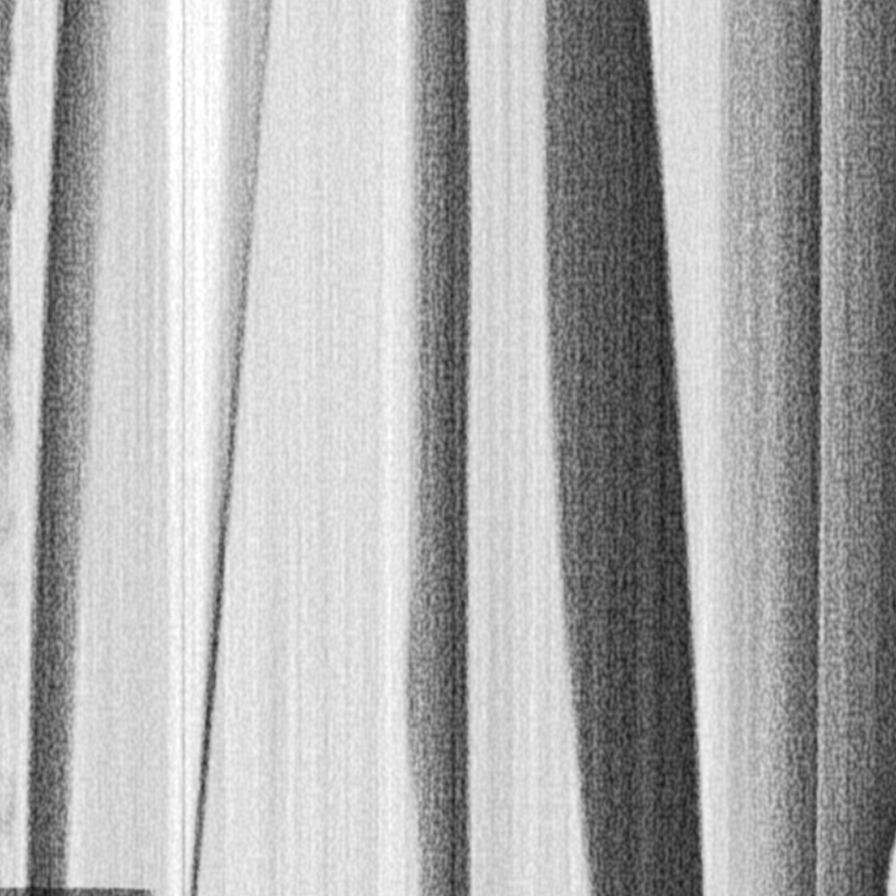
This texture is drawn by a Shadertoy shader. Its source:

```glsl
// Grey draped cloth: pale panels crossed by long, leaning vertical folds.
// Each fold is a band between two curved edges with a tone ramp across it;
// gradient noise adds vertical threads and a fine woven grain on top.

const float PANEL_TONE = 0.865;
const float THREAD_FREQ = 105.0;
const float FINE_THREAD_FREQ = 210.0;
const vec2 GRAIN_FREQ = vec2(210.0, 165.0);
const vec2 THREAD_GAIN = vec2(0.07, 0.13);  // on light cloth, on dark cloth
const vec2 GRAIN_GAIN = vec2(0.075, 0.23);  // on light cloth, on dark cloth

vec2 gradientAt(vec2 cell) {
    vec3 q = fract(cell.xyx * vec3(0.1031, 0.1030, 0.0973));
    q += dot(q, q.yzx + 33.33);
    float angle = 6.2832 * fract((q.x + q.y) * q.z);
    return vec2(cos(angle), sin(angle));
}

float gradientNoise(vec2 p) {
    vec2 i = floor(p), f = p - i;
    vec2 u = f * f * f * (f * (f * 6.0 - 15.0) + 10.0);
    vec2 e = vec2(1.0, 0.0);
    float low = mix(dot(gradientAt(i), f), dot(gradientAt(i + e.xy), f - e.xy), u.x);
    float high = mix(dot(gradientAt(i + e.yx), f - e.yx),
                     dot(gradientAt(i + e.xx), f - e.xx), u.x);
    return mix(low, high, u.y);
}

// Smooth curve through positions given at the top, middle and bottom
float path(vec3 e, float t) {
    return e.x * (1.0 - t) * (1.0 - 2.0 * t) + 4.0 * e.y * t * (1.0 - t) + e.z * t * (2.0 * t - 1.0);
}

float edge(float at, float softness, float x) {
    return smoothstep(at - softness, at + softness, x);
}

float line(float x, float at, float width) {
    float d = (x - at) / width;
    return exp(-d * d);
}

// Lays a fold over the cloth; tones run from its left to its right side
float fold(float cloth, float x, float l, float r, vec2 soft, vec2 tones, float bend) {
    float across = clamp((x - l) / max(r - l, 0.001), 0.0, 1.0);
    float shade = mix(tones.x, tones.y, pow(across, bend));
    float mask = edge(l, soft.x, x) * (1.0 - edge(r, soft.y, x));
    return mix(cloth, shade, mask);
}

float panels(float x, float t) {
    float tone = PANEL_TONE + 0.02 * gradientNoise(vec2(x * 14.0, t * 1.5 + 0.4));
    float glow = edge(0.188, 0.006, x) * (1.0 - edge(0.262 - 0.04 * t, 0.012, x));
    tone += 0.10 * glow * (1.0 - 0.4 * t);
    tone -= 0.035 * edge(0.10, 0.02, x) * (1.0 - edge(0.184, 0.006, x));
    tone -= 0.04 * line(x, 0.565, 0.035);
    tone -= 0.13 * line(x, 0.205, 0.0022);
    return tone + 0.05 * line(x, 0.44, 0.015);
}

float folds(float x, float t) {
    float c = panels(x, t);
    // Narrow dark fold on the left
    c = fold(c, x, path(vec3(0.068, 0.044, 0.031), t), path(vec3(0.132, 0.097, 0.073), t),
             vec2(0.007, 0.008), vec2(0.25, mix(0.80, 0.50, t)), 0.8);
    // Pale crease that tapers to a thin dark line
    float creaseRight = path(vec3(0.303, 0.261, 0.219), t);
    c = fold(c, x, path(vec3(0.252, 0.237, 0.212), t), creaseRight,
             vec2(0.009, 0.005), vec2(0.84, mix(0.72, 0.60, t)), 0.8);
    c -= mix(0.06, 0.34, smoothstep(0.1, 0.8, t)) * line(x, creaseRight - 0.003, 0.0045);
    // Central fold
    c = fold(c, x, path(vec3(0.463, 0.463, 0.468), t) - 0.012 * line(t, 0.77, 0.12),
             path(vec3(0.521, 0.521, 0.524), t) + 0.004 * line(t, 0.27, 0.2),
             vec2(mix(0.016, 0.006, t), 0.005), vec2(0.66, 0.31), 0.7);
    c -= 0.09 * line(x, 0.506, 0.003);
    // Broad dark fold
    c = fold(c, x, path(vec3(0.606, 0.619, 0.660), t), path(vec3(0.722, 0.760, 0.785), t),
             vec2(0.008, 0.006), vec2(mix(0.56, 0.44, t), 0.235), 0.58);
    // Soft ramp ending in a dark ridge
    c = fold(c, x, path(vec3(0.810, 0.805, 0.812), t), path(vec3(0.917, 0.916, 0.911), t),
             vec2(0.014, 0.005), vec2(mix(0.66, 0.80, t), 0.27), 1.9);
    c += 0.10 * line(x, 0.862, 0.010) * (1.0 - t);
    // Right-hand fold running off the canvas
    c = fold(c, x, path(vec3(0.919, 0.918, 0.913), t), 1.03 - 0.04 * smoothstep(0.8, 1.0, t),
             vec2(0.004, 0.005), vec2(mix(0.74, 0.62, t), 0.20), 0.9);
    // Shaded left border with blotches, and the hem at the lower left
    float blotch = gradientNoise(vec2(x * 30.0, t * 22.0 + 0.3));
    float border = 1.0 - edge(0.012 + 0.008 * blotch, 0.006, x);
    c -= border * (mix(0.34, 0.04, smoothstep(0.1, 0.7, t)) + 0.22 * max(blotch, 0.0));
    float hem = edge(0.991 + 0.04 * max(x - 0.12, 0.0), 0.003, t) * (1.0 - edge(0.170, 0.008, x));
    return mix(c, c * 0.5, hem);
}

void mainImage(out vec4 fragColor, in vec2 fragCoord) {
    vec2 uv = fragCoord / iResolution.xy;
    float tone = folds(uv.x, 1.0 - uv.y);

    // Texture is stronger in the shaded cloth
    float shade = smoothstep(0.85, 0.55, tone);
    float thread = gradientNoise(vec2(uv.x * THREAD_FREQ, uv.y * 0.9 + 0.37))
                 + 0.7 * gradientNoise(vec2(uv.x * FINE_THREAD_FREQ + 7.3, uv.y * 2.5));
    float grain = gradientNoise(uv * GRAIN_FREQ)
                + 0.6 * gradientNoise(uv * vec2(170.0, 60.0) + 31.7);
    float depth = smoothstep(0.1, 0.5, tone);
    tone += thread * mix(THREAD_GAIN.x, THREAD_GAIN.y, shade) * mix(0.6, 1.0, depth);
    tone += grain * mix(GRAIN_GAIN.x, GRAIN_GAIN.y, shade) * mix(0.6, 1.0, depth);

    fragColor = vec4(vec3(clamp(tone, 0.0, 1.0)), 1.0);
}
```
